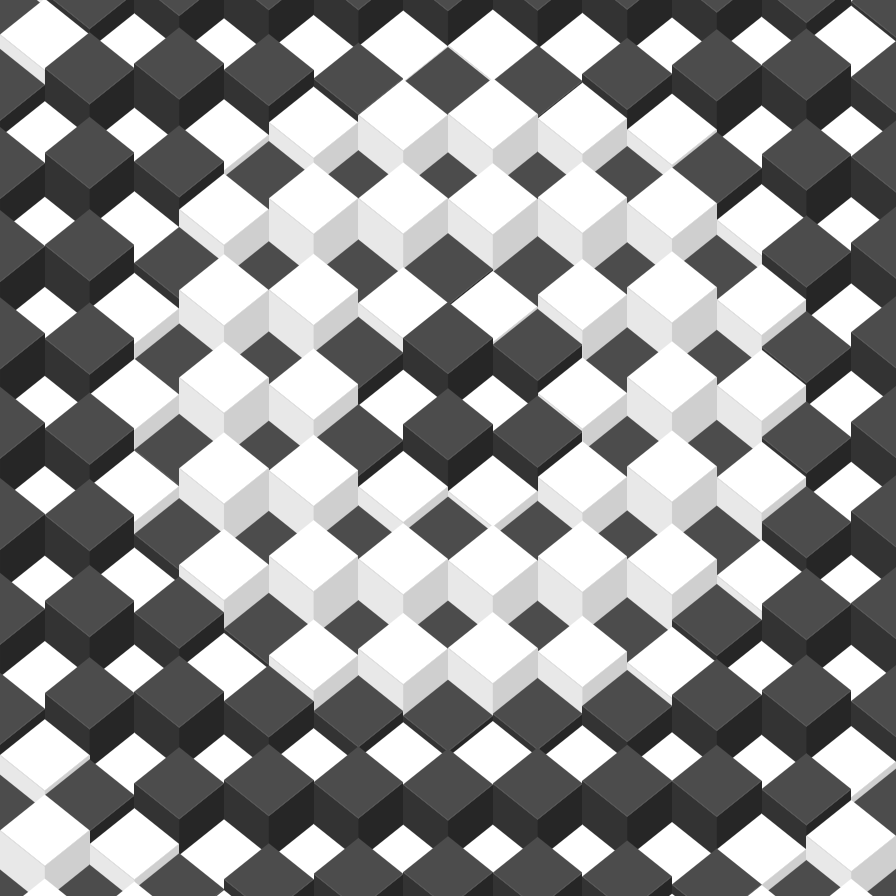
A Shadertoy shader for this pattern:

```glsl
// Checkerboard of dark and white isometric columns lifted by a circular wave

// Height of the wave at a point on the floor
float ripple(vec2 place) {
    float dist = length(place - vec2(0.521, 0.547));
    return 0.02 * cos(6.2831853 * dist / 0.495);
}

// Colour of one column: q is measured from the centre of its top face
vec3 columnColor(vec2 q, bool dark, float pixel) {
    vec3 top   = vec3(dark ? 0.30 : 1.00);
    vec3 left  = vec3(dark ? 0.20 : 0.91);
    vec3 right = vec3(dark ? 0.15 : 0.81);
    vec3 rim   = vec3(dark ? 0.42 : 0.80);

    // Signed distance above the two lower edges of the top face
    float edge = (q.y + 0.04 - 0.8 * abs(q.x)) * 0.78;
    vec3 side = mix(left, right, smoothstep(-pixel, pixel, q.x));
    vec3 color = mix(side, top, smoothstep(-pixel, pixel, edge));
    float line = 1.0 - smoothstep(0.0003, 0.0003 + pixel, abs(edge));
    return mix(color, rim, 0.5 * line);
}

void mainImage(out vec4 fragColor, in vec2 fragCoord) {
    vec2 p = fragCoord / iResolution.xy;
    float pixel = 0.7 / min(iResolution.x, iResolution.y);
    float nearestRow = floor(p.y / 0.05);
    vec3 color = vec3(0.18);

    // Paint nearby rows from back to front
    for (int i = 4; i >= -3; i--) {
        float row = nearestRow + float(i);
        float parity = mod(row, 2.0);
        bool dark = parity < 0.5;

        // Alternate rows are offset by half a column
        float shift = 0.05 * parity;
        float x = round((p.x - shift) / 0.1) * 0.1 + shift;
        vec2 base = vec2(x, 0.0096 + 0.05 * row);

        // Dark and white columns move in opposite phase
        float lift = ripple(base) * (dark ? 1.0 : -1.0);
        vec2 q = p - base - vec2(0.0, lift);

        float inside = (0.04 - 0.8 * abs(q.x) - q.y) * 0.78;
        float cover = smoothstep(-pixel, pixel, inside);
        color = mix(color, columnColor(q, dark, pixel), cover);
    }
    fragColor = vec4(color, 1.0);
}
```
